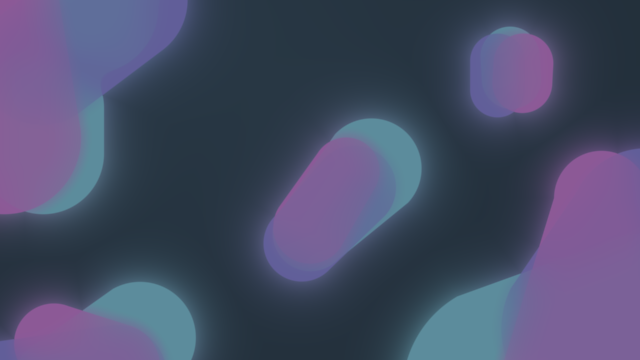
Give the GLSL for this background, as a Shadertoy shader.

```glsl
// Glowing translucent blobs in teal, violet and pink over dark slate.

// Distance to a capsule whose radius changes from ra to rb
float taper(vec2 p, vec2 a, vec2 b, float ra, float rb) {
    vec2 axis = b - a;
    float h = clamp(dot(p - a, axis) / dot(axis, axis), 0.0, 1.0);
    return length(p - a - axis * h) - mix(ra, rb, h);
}

float smoothUnion(float a, float b, float k) {
    float h = max(k - abs(a - b), 0.0) / k;
    return min(a, b) - h * h * k * 0.25;
}

float tealShape(vec2 p) {
    float d = taper(p, vec2(0.255, 1.05), vec2(0.255, 0.98), 0.197, 0.185);
    d = smoothUnion(d, taper(p, vec2(0.12, 0.70), vec2(0.12, 0.574), 0.169, 0.169), 0.06);
    d = min(d, taper(p, vec2(1.032, 0.532), vec2(0.863, 0.352), 0.139, 0.106));
    d = min(d, taper(p, vec2(1.417, 0.843), vec2(1.421, 0.78), 0.083, 0.083));
    d = min(d, taper(p, vec2(0.389, 0.062), vec2(0.162, -0.065), 0.155, 0.127));
    return min(d, taper(p, vec2(1.424, -0.088), vec2(1.782, 0.12), 0.306, 0.231));
}

float violetShape(vec2 p) {
    float d = taper(p, vec2(0.347, 1.0), vec2(0.116, 0.826), 0.174, 0.174);
    d = min(d, taper(p, vec2(0.984, 0.479), vec2(0.838, 0.324), 0.116, 0.106));
    d = min(d, taper(p, vec2(1.382, 0.831), vec2(1.382, 0.75), 0.076, 0.076));
    d = min(d, taper(p, vec2(0.0, -0.088), vec2(0.324, -0.042), 0.139, 0.139));
    return min(d, taper(p, vec2(1.794, 0.375), vec2(1.655, 0.086), 0.213, 0.262));
}

float pinkShape(vec2 p) {
    float d = taper(p, vec2(-0.023, 1.0), vec2(0.012, 0.618), 0.185, 0.213);
    d = min(d, taper(p, vec2(0.961, 0.525), vec2(0.861, 0.37), 0.093, 0.102));
    d = min(d, taper(p, vec2(1.454, 0.824), vec2(1.451, 0.769), 0.083, 0.083));
    d = min(d, taper(p, vec2(0.15, 0.046), vec2(0.324, -0.019), 0.111, 0.12));
    return min(d, taper(p, vec2(1.671, 0.449), vec2(1.667, -0.042), 0.132, 0.278));
}

void mainImage(out vec4 fragColor, in vec2 fragCoord) {
    vec2 p = fragCoord / iResolution.y;
    float edge = 1.0 / iResolution.y;
    mat3 palette = mat3(vec3(0.36, 0.55, 0.61),   // teal
                        vec3(0.38, 0.37, 0.60),   // violet
                        vec3(0.55, 0.35, 0.59));  // pink
    vec3 strength = vec3(1.0, 2.0, 5.0);
    vec3 d = vec3(tealShape(p), violetShape(p), pinkShape(p));

    // Slate backdrop, a little lighter near the upper left
    vec3 color = mix(vec3(0.135, 0.185, 0.23), vec3(0.155, 0.215, 0.265),
                     exp(-2.5 * dot(p - vec2(0.65, 0.85), p - vec2(0.65, 0.85))));

    // Halo tinted by the closest layers
    float nearest = max(min(d.x, min(d.y, d.z)), 0.0);
    vec3 haloWeight = exp(-max(d, 0.0) / 0.05) + 0.0001;
    vec3 halo = palette * haloWeight / dot(haloWeight, vec3(1.0));
    color = mix(color, halo, 0.6 * exp(-nearest / 0.048));

    // Layers are crisp on their own and blurred where seen through another
    vec3 crisp = 1.0 - smoothstep(-edge, edge, d);
    vec3 soft = 1.0 - smoothstep(-0.12, 0.035, d);
    vec3 covered = max(crisp.yzx, crisp.zxy);
    vec3 weight = strength * mix(crisp, soft, 0.88 * covered) + 0.0001;
    vec3 glass = palette * weight / dot(weight, vec3(1.0));
    float inside = max(crisp.x, max(crisp.y, crisp.z));
    fragColor = vec4(mix(color, glass, inside), 1.0);
}
```
